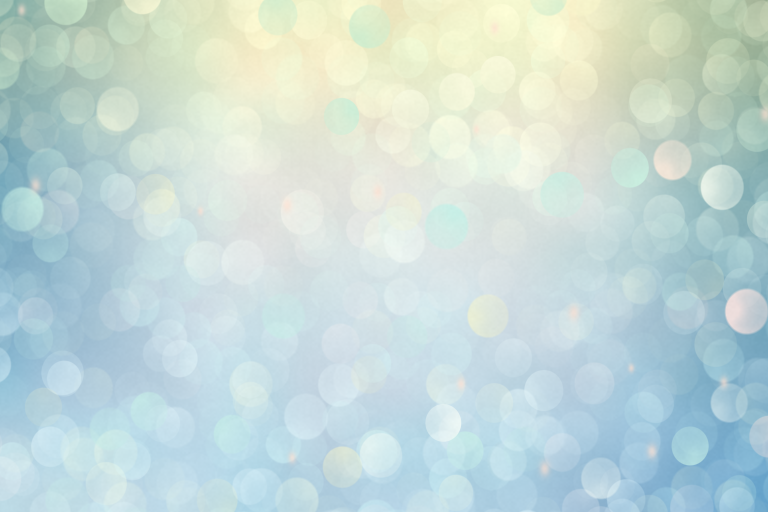
Reproduce this background procedurally as a Shadertoy shader.

```glsl
// Pastel bokeh: a soft gradient running from cream to sky blue, covered by
// jittered grids of translucent light discs, faint ones below and bright ones
// on top, finished with a few tiny warm glints. Lengths are in canvas heights.

const int   FAINT_LAYERS = 5;
const float FAINT_CELL   = 0.098;
const float FAINT_ALPHA  = 0.46;
const float BRIGHT_CELL  = 0.135;
const float BRIGHT_ALPHA = 1.10;
const float GLINT_CELL   = 0.170;
const float DISC_RADIUS  = 0.040;
const float EDGE_BLUR    = 0.045;  // fraction of the disc radius
const float MOTTLE       = 0.090;
const float TINT_MOTTLE  = 0.045;
const float GRAIN        = 0.010;

const vec3 MINT  = vec3(0.77, 0.93, 0.90);
const vec3 CREAM = vec3(0.97, 0.96, 0.79);
const vec3 PEACH = vec3(0.94, 0.87, 0.86);
const vec3 PEARL = vec3(0.95, 0.98, 0.96);
const vec3 LEAF  = vec3(0.82, 0.92, 0.77);
const vec3 GLINT = vec3(1.00, 0.88, 0.82);
const vec3 ROSY  = vec3(1.0, -0.35, -0.25);

float hash(vec2 p) {
    return fract(sin(dot(p, vec2(127.1, 311.7))) * 43758.5453);
}

vec4 hash4(vec2 p) {
    return vec4(hash(p), hash(p + 17.3), hash(p + 41.9), hash(p + 73.7));
}

float valueNoise(vec2 p) {
    vec2 i = floor(p), f = fract(p);
    f = f * f * (3.0 - 2.0 * f);
    return mix(mix(hash(i), hash(i + vec2(1, 0)), f.x),
               mix(hash(i + vec2(0, 1)), hash(i + vec2(1, 1)), f.x), f.y);
}

// Four colour stops from bottom to top
vec3 ramp(float y, vec3 bottom, vec3 low, vec3 high, vec3 top) {
    vec3 c = mix(bottom, low, smoothstep(0.0, 0.36, y));
    c = mix(c, high, smoothstep(0.28, 0.68, y));
    return mix(c, top, smoothstep(0.60, 0.95, y));
}

// Left, middle and right ramps blended across the canvas
vec3 backdrop(vec2 uv) {
    vec3 left = ramp(uv.y, vec3(0.78, 0.88, 0.92), vec3(0.52, 0.71, 0.82),
                     vec3(0.41, 0.62, 0.72), vec3(0.43, 0.61, 0.60));
    vec3 middle = ramp(uv.y, vec3(0.69, 0.82, 0.89), vec3(0.77, 0.845, 0.885),
                       vec3(0.89, 0.91, 0.885), vec3(0.95, 0.935, 0.78));
    vec3 right = ramp(uv.y, vec3(0.40, 0.63, 0.79), vec3(0.48, 0.67, 0.77),
                      vec3(0.48, 0.65, 0.68), vec3(0.54, 0.65, 0.55));
    vec3 c = mix(left, middle, smoothstep(-0.08, 0.36, uv.x));
    float rightStart = mix(0.56, 0.72, uv.y);
    return mix(c, right, smoothstep(rightStart, 1.06, uv.x));
}

// Random disc colour, sunnier toward the top
vec3 discTint(float pick, float height) {
    vec3 c = mix(MINT, PEARL, step(0.34, pick));
    c = mix(c, PEACH, step(0.66, pick));
    c = mix(c, CREAM, step(0.80, pick));
    vec3 sunny = mix(LEAF, CREAM, step(0.40, pick));
    return mix(c, sunny, 0.75 * smoothstep(0.5, 0.95, height));
}

// One jittered grid of discs; "density" is the share of occupied cells
vec3 addDiscs(vec3 color, vec3 base, vec2 p, float cell, float density,
              float alpha, float tintAmount, float seed) {
    vec2 home = floor(p / cell);
    for (int j = -1; j <= 1; j++)
    for (int i = -1; i <= 1; i++) {
        vec2 id = home + vec2(i, j);
        vec4 rnd = hash4(id + seed);
        vec4 look = hash4(id + seed + 137.0);
        vec2 center = (id + rnd.xy) * cell;
        float radius = DISC_RADIUS * mix(0.86, 1.10, rnd.z);
        vec2 q = (p - center) / radius * vec2(1.03, 0.98);
        float d = length(q);
        float blur = EDGE_BLUR * mix(0.8, 1.8, look.w);
        float mask = 1.0 - smoothstep(1.0 - blur, 1.0 + blur, d);

        // Uneven light inside: a tilted ramp, a hot spot and a faint rim
        float angle = 6.2832 * look.x;
        vec2 dir = vec2(cos(angle), sin(angle));
        vec2 spot = q - 0.6 * dir;
        float light = 0.74 + 0.26 * dot(q, dir) + 0.30 * exp(-5.0 * dot(spot, spot));
        light += 0.10 * smoothstep(0.6, 0.95, d);
        float strength = alpha * mix(0.16, 1.0, look.y * look.y);

        vec3 tint = mix(base + 0.13, discTint(look.z, center.y), tintAmount);
        float cover = min(mask * light * strength, 1.0);
        color = mix(color, tint, cover * step(rnd.w, density));
    }
    return color;
}

// Sparse, tiny upright sparks
vec3 addGlints(vec3 color, vec2 p) {
    vec2 id = floor(p / GLINT_CELL);
    vec4 rnd = hash4(id + 311.0);
    vec2 q = p - (id + mix(vec2(0.2), vec2(0.8), rnd.xy)) * GLINT_CELL;
    q /= vec2(0.008, 0.012) * mix(0.6, 1.3, rnd.z);
    return mix(color, GLINT, 0.65 * exp(-dot(q, q)) * step(rnd.w, 0.25));
}

void mainImage(out vec4 fragColor, in vec2 fragCoord) {
    vec2 uv = fragCoord / iResolution.xy;
    vec2 p = fragCoord / iResolution.y;

    // Cloudy brightness and hue
    vec3 base = backdrop(uv);
    float cloud = 0.65 * valueNoise(p * 5.0) + 0.35 * valueNoise(p * 12.0 + 5.0) - 0.5;
    float hue = valueNoise(p * 8.0 + 31.0) - 0.5;
    vec3 color = base + MOTTLE * cloud + TINT_MOTTLE * hue * ROSY;

    for (int k = 0; k < FAINT_LAYERS; k++) {
        float layer = float(k);
        vec2 shift = vec2(0.37, 0.61) * layer * FAINT_CELL;
        color = addDiscs(color, base, p + shift, FAINT_CELL, 0.60,
                         FAINT_ALPHA, 0.50, 19.0 * layer);
    }
    color = addDiscs(color, base, p, BRIGHT_CELL, 0.62, BRIGHT_ALPHA, 0.95, 223.0);
    color = addGlints(color, p);
    color += GRAIN * (valueNoise(p * 170.0) + valueNoise(p * 260.0) - 1.0);

    fragColor = vec4(clamp(color, 0.0, 1.0), 1.0);
}
```
